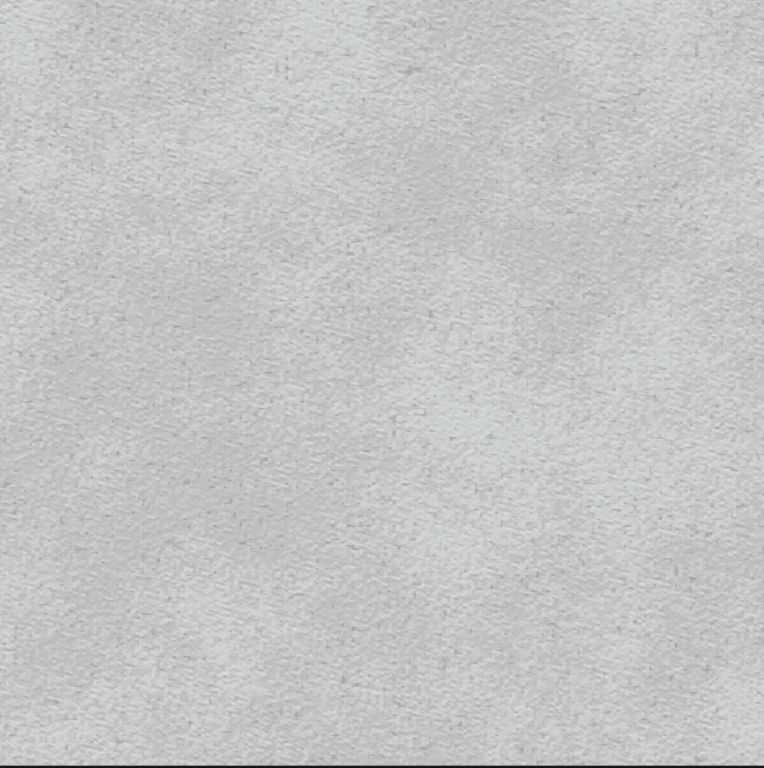
Reproduce this texture procedurally as a WebGL 2 fragment shader.

```glsl
#version 300 es
precision highp float;

#define LIGHT_COLOR vec3(0.804, 0.816, 0.814)
#define STAIN_COLOR vec3(0.754, 0.751, 0.743)
#define EDGE_COLOR vec3(0.07, 0.08, 0.09)
#define GRAIN_CELLS vec2(185.0, 250.0)
#define BLOTCH_CELLS 5.0
#define GRAIN_IN_STAIN 0.55
#define RELIEF 0.075
#define PIT_DEPTH 0.085
#define EDGE_HEIGHT 0.003

uniform vec2 u_resolution;
out vec4 fragColor;

// Integer hash of a lattice cell, giving a value from 0 to 1
float hash(vec2 cell) {
    uvec2 q = uvec2(ivec2(cell)) * uvec2(1597u, 3571u);
    uint n = (q.x ^ (q.y << 8)) * 747796u + q.y;
    n = (n ^ (n >> 15)) * 739397u;
    n = (n ^ (n >> 13)) * 668265u;
    n ^= n >> 16;
    return float(n & 65535u) / 65535.0;
}

float valueNoise(vec2 p) {
    vec2 cell = floor(p);
    vec2 f = fract(p);
    f = f * f * (3.0 - 2.0 * f);
    float low = mix(hash(cell), hash(cell + vec2(1, 0)), f.x);
    float high = mix(hash(cell + vec2(0, 1)), hash(cell + vec2(1, 1)), f.x);
    return mix(low, high, f.y);
}

// Cloudy blotches with ragged borders
float blotches(vec2 p) {
    const mat2 turn = mat2(0.8, 0.6, -0.6, 0.8);
    float sum = 0.0, total = 0.0, weight = 1.0;
    p *= BLOTCH_CELLS;
    for (int octave = 0; octave < 5; octave++) {
        sum += weight * valueNoise(p);
        total += weight;
        weight *= 0.72;
        p = turn * p * 2.05 + 17.3;
    }
    return sum / total;
}

// Height of the pebbled surface, slightly wider than tall
float grainHeight(vec2 p) {
    p.y += 0.25 * p.x;
    vec2 g = p * GRAIN_CELLS + 40.0;
    return 0.7 * valueNoise(g) + 0.3 * valueNoise(g * 1.7 + 91.0);
}

void main() {
    vec2 p = gl_FragCoord.xy / u_resolution.y;
    float pixel = 1.0 / u_resolution.y;

    // Warm stain broken up by the grain
    float grain = grainHeight(p);
    float stain = blotches(p + 3.0) + GRAIN_IN_STAIN * (0.5 - grain);
    vec3 color = mix(LIGHT_COLOR, STAIN_COLOR, smoothstep(0.25, 0.75, stain));

    // Relief lit from the upper left
    float slope = grain - grainHeight(p + vec2(-0.0016, 0.0032));
    color += RELIEF * slope;

    // Sparse short pits
    float pit = valueNoise(p * vec2(150.0, 235.0) + 300.0);
    color -= PIT_DEPTH * smoothstep(0.78, 0.98, pit);

    // Thin dark border along the bottom
    float edge = 1.0 - smoothstep(EDGE_HEIGHT - pixel, EDGE_HEIGHT + pixel, p.y);
    color = mix(color, EDGE_COLOR, edge);

    fragColor = vec4(color, 1.0);
}
```
